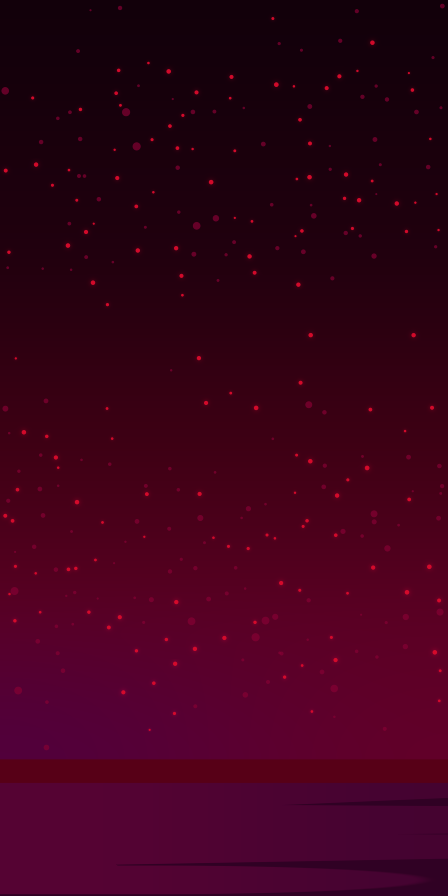
Write a Shadertoy shader that draws this background.

```glsl
// Night sky fading from black to crimson, scattered with red sparks above a purple floor.

float hash(vec2 p) {
    vec3 q = fract(vec3(p.xyx) * vec3(0.1031, 0.1030, 0.0973));
    q += dot(q, q.yzx + 33.33);
    return fract((q.x + q.y) * q.z);
}

// Antialiased coverage of a signed distance (negative inside).
float cover(float d) {
    float px = 1.0 / iResolution.x;
    return 1.0 - smoothstep(-0.6 * px, 0.6 * px, d);
}

// Thin spike from its tip to the right edge, opening by slopes up and down.
float spike(vec2 p, vec2 tip, float up, float down) {
    float run = p.x - tip.x;
    float d = max(p.y - tip.y - up * run, tip.y - down * run - p.y);
    return cover(max(d, -run));
}

// Vertical gradient with a purple tint at lower left and crimson at lower right.
vec3 skyColor(vec2 p) {
    vec3 c = mix(vec3(0.07, 0.0, 0.04), vec3(0.13, 0.0, 0.055), smoothstep(2.05, 1.3, p.y));
    c = mix(c, vec3(0.25, 0.0, 0.08), smoothstep(1.5, 0.9, p.y));
    c = mix(c, vec3(0.35, 0.0, 0.135), smoothstep(1.05, 0.55, p.y));
    vec3 horizon = mix(vec3(0.32, 0.0, 0.23), vec3(0.38, 0.0, 0.16), smoothstep(0.0, 1.0, p.x));
    return mix(c, horizon, smoothstep(0.75, 0.3, p.y));
}

// Share of cells holding a spark: two crowded belts with a sparse gap.
float sparkDensity(float y) {
    float upper = smoothstep(2.02, 1.72, y) * smoothstep(1.3, 1.46, y);
    float lower = smoothstep(0.36, 0.6, y) * smoothstep(1.06, 0.9, y);
    return step(0.33, y) * (0.13 + 0.4 * max(upper, lower));
}

// One jittered spark per cell; large ones are dim, small ones glow brighter.
vec3 addSparks(vec3 c, vec2 p, float cells, float seed) {
    vec2 id = floor(p * cells);
    vec2 key = id + seed;
    vec2 jitter = vec2(hash(key + 17.3), hash(key + 41.7));
    vec2 center = (id + 0.18 + 0.64 * jitter) / cells;
    float present = step(hash(key), sparkDensity(center.y));
    float size = hash(key + 71.9);
    float radius = mix(0.0022, 0.0056, size) + 0.0035 * smoothstep(0.9, 1.0, size);
    float dist = length(p - center);
    float bright = step(0.45, hash(key + 93.1)) * step(size, 0.88);
    vec3 tint = mix(vec3(0.52, 0.0, 0.2), vec3(0.85, 0.04, 0.17), bright);
    c += present * bright * vec3(0.12, 0.0, 0.02) * exp(-dist * dist / (radius * radius * 3.0));
    return mix(c, tint, present * cover(dist - radius) * mix(0.7, 0.95, bright));
}

// Purple floor darkening rightward, with long shadows around a rounded light strip.
vec3 floorColor(vec2 p) {
    vec3 c = mix(vec3(0.335, 0.01, 0.2), vec3(0.27, 0.01, 0.19), smoothstep(0.1, 1.0, p.x));
    vec3 shade = vec3(0.19, 0.005, 0.14);
    c = mix(c, shade, spike(p, vec2(0.63, 0.203), 0.043, 0.006));
    c = mix(c, shade, 0.45 * spike(p, vec2(0.89, 0.138), 0.02, 0.02));

    vec2 q = vec2(max(p.x - 0.35, 0.0) / 0.6, (p.y - 0.036) / 0.032);
    float strip = cover((length(q) - 1.0) * 0.032);
    float shadow = max(spike(p, vec2(0.26, 0.07), 0.018, 1.0), cover(p.y - 0.006));
    return mix(c, shade, shadow * (1.0 - strip));
}

void mainImage(out vec4 fragColor, in vec2 fragCoord) {
    vec2 p = fragCoord / iResolution.x;
    vec3 color = skyColor(p);
    for (int i = 0; i < 2; i++) {
        float layer = float(i);
        color = addSparks(color, p + 0.0 * layer, 14.0 + 3.0 * layer, 11.0 + 57.0 * layer);
    }

    // Dark red skirting band, then the floor below it.
    color = mix(color, vec3(0.34, 0.0, 0.09), cover(p.y - 0.305));
    color = mix(color, floorColor(p), cover(p.y - 0.2525));
    fragColor = vec4(color, 1.0);
}
```
